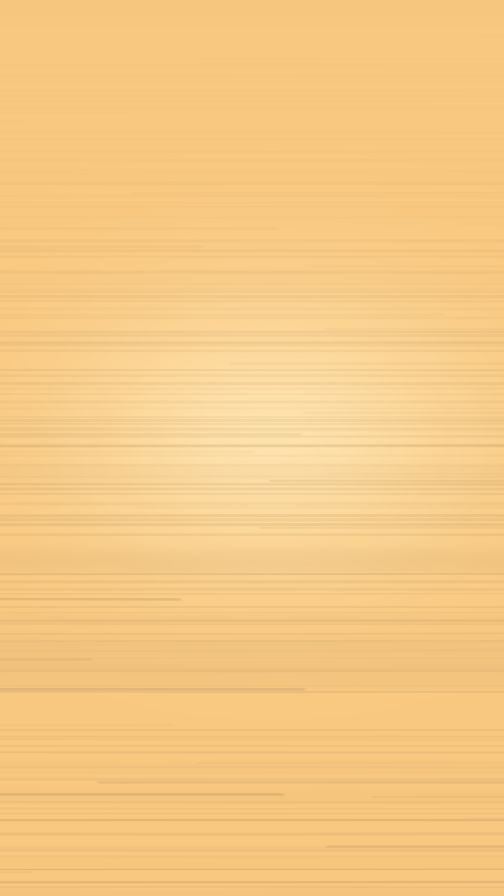
Give the GLSL for this texture, as a Shadertoy shader.

```glsl
// Warm brushed-wood grain: fine horizontal streaks over amber with a soft central glow.

const vec3 AMBER = vec3(0.975, 0.785, 0.502);
const vec3 GLOW  = vec3(0.995, 0.885, 0.675);
const vec3 GRAIN = vec3(0.79, 0.635, 0.41);

float hash(float n, float seed) {
    return fract(sin(n * 127.1 + seed * 311.7) * 43758.5453);
}

float noise(float x, float seed) {
    float i = floor(x);
    return mix(hash(i, seed), hash(i + 1.0, seed), smoothstep(0.0, 1.0, x - i));
}

float bell(float x, float center, float width) {
    float d = (x - center) / width;
    return exp(-d * d);
}

// Horizontal reach of a streak: most cross the canvas, some stop short on one side.
float streakSpan(float x, float row, float seed) {
    float cut = mix(0.05, 0.95, hash(row, seed + 1.0));
    float side = hash(row, seed + 2.0) < 0.5 ? -1.0 : 1.0;
    float partial = smoothstep(-0.006, 0.006, side * (x - cut));
    return hash(row, seed + 3.0) < 0.22 ? partial : 1.0;
}

// One layer of jittered streaks, one per row.
float streaks(vec2 uv, float rows, float density, float seed, float pixel) {
    float ink = 0.0;
    float base = floor(uv.y * rows);
    for (int k = -1; k <= 1; k++) {
        float row = base + float(k);
        float center = (row + mix(0.1, 0.9, hash(row, seed))) / rows;
        center += 0.0006 * (noise(uv.x * 2.0 + row * 7.0, seed) - 0.5);
        float halfWidth = mix(0.0007, 0.0018, hash(row, seed + 4.0));
        float line = 1.0 - smoothstep(halfWidth - pixel * 0.6, halfWidth + pixel * 0.8,
                                      abs(uv.y - center));
        float present = step(hash(row, seed + 5.0), density);
        float strength = mix(0.3, 1.0, hash(row, seed + 6.0));
        ink = max(ink, line * present * strength * streakSpan(uv.x, row, seed));
    }
    return ink;
}

// Broad, faint darker bands where the grain gathers.
float bands(vec2 uv) {
    float drift = uv.y + 0.004 * (noise(uv.x * 3.0, 9.0) - 0.5);
    float soft = smoothstep(0.45, 0.95, noise(drift * 55.0, 20.0));
    float gathered = bell(drift, 0.275, 0.017) + 0.7 * bell(drift, 0.375, 0.015)
                   + 0.5 * bell(drift, 0.685, 0.012) + 0.4 * bell(drift, 0.76, 0.014);
    return 0.45 * soft + 0.65 * gathered;
}

void mainImage(out vec4 fragColor, in vec2 fragCoord) {
    vec2 uv = fragCoord / iResolution.xy;
    float pixel = 1.0 / iResolution.y;

    // Amber ground with an elliptical glow.
    vec2 offset = (uv - vec2(0.54, 0.515)) / vec2(0.40, 0.150);
    float glow = exp(-dot(offset, offset));
    vec3 color = mix(AMBER, GLOW, glow);

    // Grain fades out towards the top.
    float fade = mix(1.0, 0.12, smoothstep(0.35, 0.96, uv.y));
    fade *= 1.0 - smoothstep(0.95, 0.99, uv.y);
    float fine = streaks(uv, 170.0, 0.62, 3.0, pixel);
    float bold = streaks(uv, 85.0, 0.60, 17.0, pixel);
    float ink = max(0.36 * fine, 0.50 * bold);
    ink = max(ink, 0.26 * bands(uv));
    color = mix(color, GRAIN, ink * fade * (1.0 - 0.25 * glow));

    // Slight shade along the top edge.
    color *= 1.0 - 0.012 * smoothstep(0.95, 1.0, uv.y);
    fragColor = vec4(color, 1.0);
}
```
